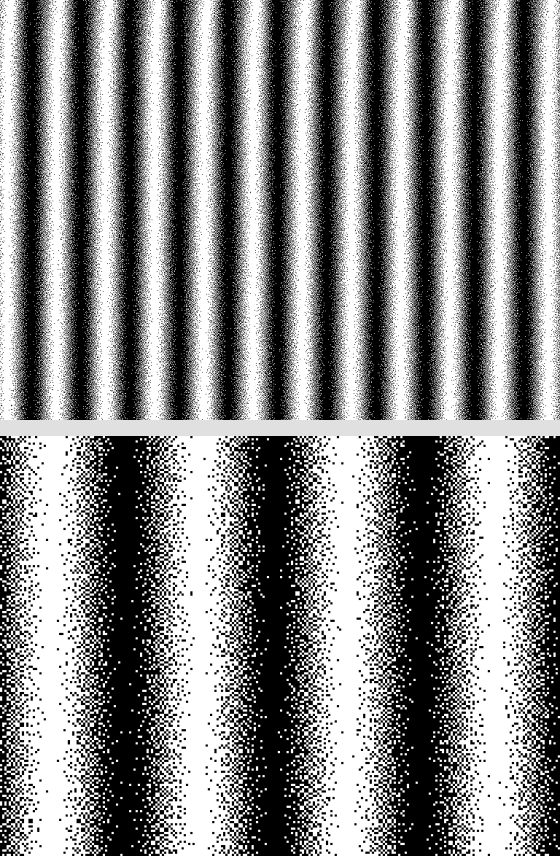
Top, the full canvas; bottom, a detail of the centre.
Write a Shadertoy shader that draws this pattern.

```glsl
const float TAU = 6.2831853;

// Integer hash for a block at one dither level
uint hashBlock(ivec2 block, int level) {
    uint h = uint(block.x) * 1597334677u ^ uint(block.y) * 3812015801u;
    h ^= uint(level + 1) * 2654435769u;
    h = (h ^ (h >> 16)) * 2246822519u;
    return h ^ (h >> 13);
}

// Nested 2x2 ranks with random flips: evenly spread, irregular dots
float ditherThreshold(ivec2 cell) {
    float threshold = 0.0, weight = 0.25;
    for (int level = 0; level < 3; level++) {
        ivec2 block = cell >> 1;
        uint h = hashBlock(block, level);
        ivec2 flip = ivec2(int((h >> 7) & 1u), int((h >> 15) & 1u));
        ivec2 bit = (cell & 1) ^ flip;
        threshold += weight * float(2 * (bit.x ^ bit.y) + bit.y);
        weight *= 0.25;
        cell = block;
    }
    return threshold + 2.0 * weight;
}

// Sinusoidal columns, with bright bands leaning right near the top
float columnTone(vec2 p, float height) {
    float phase = TAU * (p.x - 0.0565) / 0.0879;
    float lean = 0.5 * exp(-12.0 * (height - p.y) / height);
    phase -= lean * (0.5 - 0.5 * cos(phase));
    return 0.5 - 0.5 * cos(phase);
}

void mainImage(out vec4 fragColor, in vec2 fragCoord) {
    const float dotsAcross = 768.0;
    float height = iResolution.y / iResolution.x;

    // Pixel footprint on the dot grid
    float footprint = dotsAcross / iResolution.x;
    vec2 center = fragCoord * footprint;
    vec2 low = center - 0.5 * footprint;
    vec2 high = center + 0.5 * footprint;
    ivec2 first = ivec2(floor(low));
    ivec2 last = ivec2(floor(high));

    // Average the one-bit dots by the area each one covers
    float ink = 0.0, area = 0.0;
    for (int y = first.y; y <= last.y; y++) {
        for (int x = first.x; x <= last.x; x++) {
            ivec2 cell = ivec2(x, y);
            vec2 corner = vec2(cell);
            vec2 overlap = max(min(high, corner + 1.0) - max(low, corner), 0.0);
            float cover = overlap.x * overlap.y;
            float tone = columnTone((corner + 0.5) / dotsAcross, height);
            ink += cover * step(ditherThreshold(cell), tone);
            area += cover;
        }
    }
    fragColor = vec4(vec3(ink / area), 1.0);
}
```
